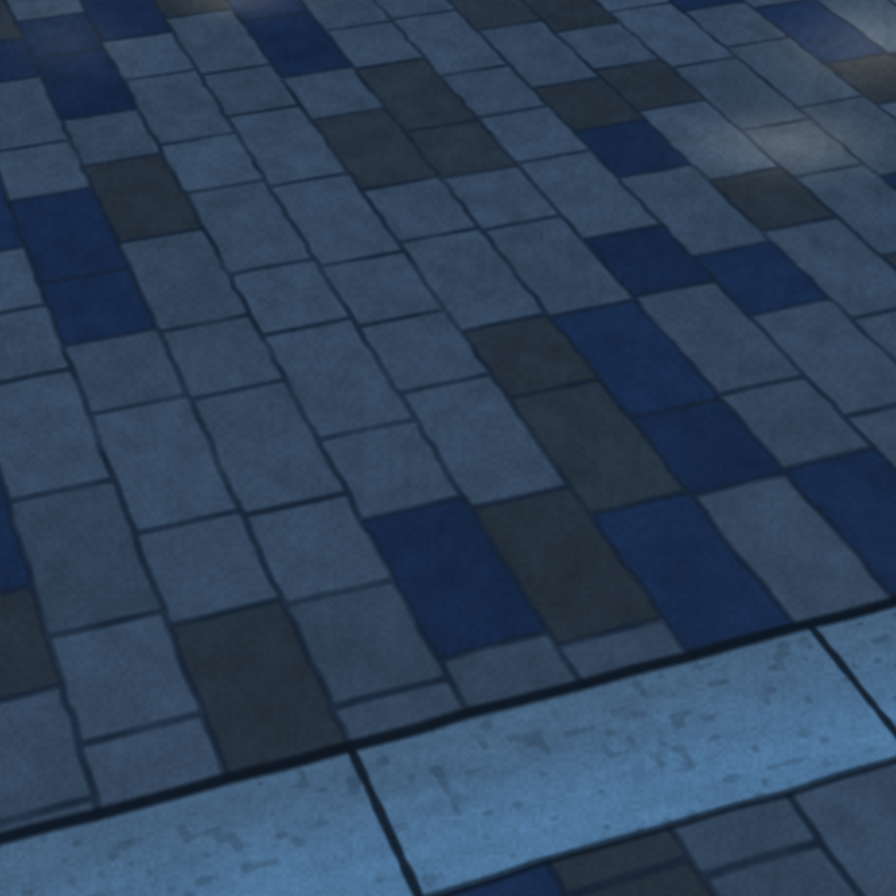
Write a WebGL 1 fragment shader that draws this texture.

```glsl
precision highp float;
// Dusky paving in perspective: running columns of mixed setts crossed by a pale curb.
uniform vec2 u_resolution;

const float COLUMN_WIDTH = 0.082;  // ground size of one column
const float COURSE_UNIT = 0.039;   // short sett = 2 units, long sett = 3
const float CURB_DEPTH = 2.4;      // in course units
const float CURB_LENGTH = 4.13;    // in columns

const vec3 SLATE = vec3(0.200, 0.272, 0.358);
const vec3 NAVY = vec3(0.090, 0.160, 0.280);
const vec3 CHARCOAL = vec3(0.145, 0.190, 0.238);
const vec3 JOINT = vec3(0.085, 0.135, 0.205);
const vec3 SHADOW = vec3(0.045, 0.080, 0.125);
const vec3 CURB_TOP = vec3(0.265, 0.380, 0.495);
const vec3 CURB_FACE = vec3(0.300, 0.455, 0.605);
const vec3 WARM_LIGHT = vec3(0.150, 0.125, 0.090);

float hash(vec2 p) {
  return fract(sin(dot(p, vec2(127.1, 311.7))) * 43758.55);
}

float noise(vec2 p) {
  vec2 i = floor(p), f = fract(p);
  f = f * f * (3.0 - 2.0 * f);
  return mix(mix(hash(i), hash(i + vec2(1, 0)), f.x),
             mix(hash(i + vec2(0, 1)), hash(i + vec2(1, 1)), f.x), f.y);
}

float roundedBox(vec2 p, vec2 halfSize, float radius) {
  vec2 q = abs(p) - halfSize + radius;
  return length(max(q, 0.0)) + min(max(q.x, q.y), 0.0) - radius;
}

float spot(vec2 p, vec2 center, vec2 radius) {
  vec2 q = (p - center) / radius;
  return exp(-dot(q, q));
}

// Canvas point (y down) to ground: x in columns, y in course units above the curb
vec2 groundFromCanvas(vec2 p) {
  float depth = p.y + 1.0026;
  return vec2((p.x - 0.543 * p.y - 0.0885) / COLUMN_WIDTH,
              (0.940 - 0.265 * p.x - p.y) / COURSE_UNIT) / depth;
}

vec3 settColor(vec2 id) {
  float kind = hash(id + 17.3);
  vec3 color = kind < 0.16 ? NAVY : (kind < 0.31 ? CHARCOAL : SLATE);
  return color * (0.95 + 0.11 * hash(id + 5.9));
}

vec3 paving(vec2 ground) {
  // Slightly uneven edges
  vec2 g = ground + 0.035 * (vec2(noise(ground * 3.0), noise(ground * 3.0 + 40.0)) - 0.5);

  // Each column holds pairs of a short and a long sett in random order
  float column = floor(g.x);
  float along = g.y + 5.0 * hash(vec2(column, 3.7));
  float pair = floor(along / 5.0);
  float rest = along - 5.0 * pair;
  float split = hash(vec2(column, pair)) < 0.5 ? 2.0 : 3.0;
  float second = step(split, rest);
  float span = mix(split, 5.0 - split, second);
  float local = rest - split * second;

  vec3 color = settColor(vec2(column, 2.0 * pair + second));
  color *= 0.94 + 0.12 * noise(ground * vec2(4.0, 2.0));

  // Joints of uneven depth
  vec2 fromCenter = vec2(fract(g.x) - 0.5, 0.5 * (local - 0.5 * span));
  float edge = roundedBox(fromCenter, vec2(0.5, 0.25 * span), 0.06);
  float joint = smoothstep(-0.055, -0.008, edge);
  joint *= 0.45 + 0.5 * noise(ground * vec2(2.5, 1.5) + 9.0);
  return mix(color, JOINT, joint);
}

vec3 curb(vec2 ground) {
  float t = clamp(-ground.y / CURB_DEPTH, 0.0, 1.0);
  vec3 color = mix(CURB_TOP, CURB_FACE, smoothstep(0.1, 0.85, t));
  color *= 0.95 + 0.10 * noise(ground * vec2(2.0, 5.0));
  color *= 1.0 - 0.14 * smoothstep(0.72, 0.92, noise(ground * vec2(9.0, 6.0)));
  // Joint between neighbouring curb stones
  float stone = fract((ground.x + 1.0) / CURB_LENGTH + 0.5) - 0.5;
  float gap = abs(stone) * CURB_LENGTH + 0.02 * (noise(ground * 5.0) - 0.5);
  return mix(color, SHADOW, 0.85 * (1.0 - smoothstep(0.015, 0.055, gap)));
}

vec3 scene(vec2 p) {
  vec2 ground = groundFromCanvas(p);
  float wobble = 0.06 * (noise(ground * 2.0) - 0.5);
  float fromTop = ground.y + wobble;
  float fromFoot = ground.y + CURB_DEPTH + wobble;

  vec3 color = fromTop < 0.0 && fromFoot > 0.0 ? curb(ground) : paving(ground);
  color = mix(color, SHADOW, 0.9 * (1.0 - smoothstep(0.04, 0.15, abs(fromTop - 0.05))));
  color = mix(color, SHADOW, 0.7 * (1.0 - smoothstep(0.02, 0.10, abs(fromFoot))));

  // Warm patches of light along the far side
  float light = spot(p, vec2(0.88, 0.16), vec2(0.09, 0.035))
              + spot(p, vec2(0.97, 0.05), vec2(0.09, 0.045))
              + spot(p, vec2(0.27, 0.0), vec2(0.06, 0.018))
              + 0.5 * spot(p, vec2(0.07, 0.045), vec2(0.06, 0.035));
  return color + WARM_LIGHT * light;
}

void main() {
  vec2 p = gl_FragCoord.xy / u_resolution;
  p.y = 1.0 - p.y;

  // Soft focus: average a small square of samples
  vec3 color = vec3(0.0);
  for (int i = 0; i < 9; i++) {
    vec2 offset = vec2(mod(float(i), 3.0), floor(float(i) / 3.0)) - 1.0;
    color += scene(p + 0.0012 * offset) / 9.0;
  }
  float grain = noise(p * 230.0) + 0.6 * noise(p * 110.0 + 31.0) - 0.8;
  gl_FragColor = vec4(color * (1.0 + 0.09 * grain), 1.0);
}
```
